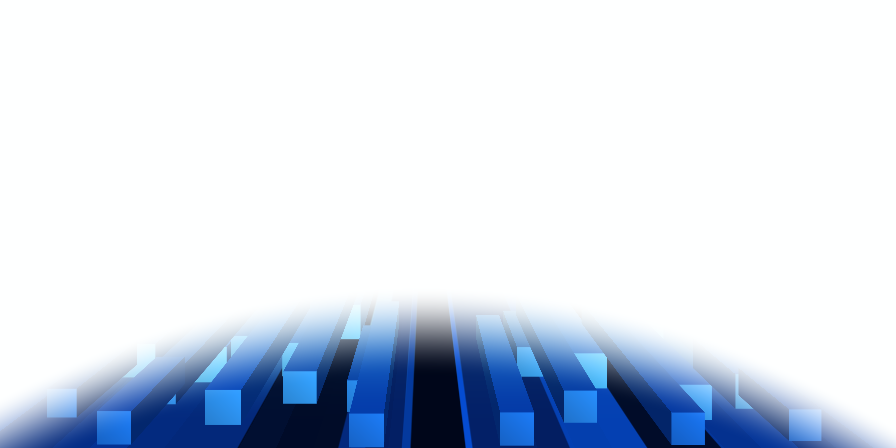
Reproduce this background procedurally as a Shadertoy shader.

```glsl
const vec2 VANISH = vec2(0.95, 0.75);
const vec3 PAPER = vec3(0.995, 1.0, 1.0);
const vec3 BLACK_BLUE = vec3(0.0, 0.025, 0.10);
const vec3 NAVY = vec3(0.01, 0.10, 0.34);
const vec3 ROYAL = vec3(0.02, 0.30, 0.82);
const vec3 CYAN = vec3(0.30, 0.78, 1.0);

float hash(vec2 p) {
    return fract(sin(dot(p, vec2(127.1, 311.7))) * 43758.5453);
}

float band(float x, float from, float to, float soft) {
    return smoothstep(from - soft, from + soft, x)
         * (1.0 - smoothstep(to - soft, to + soft, x));
}

// Long lanes that converge on the vanishing point
vec3 laneColor(vec2 p, float pixel) {
    float depth = max(VANISH.y - p.y, 0.1);
    float slope = (p.x - VANISH.x) / depth;
    float soft = pixel / depth;
    float tone = hash(vec2(floor(slope * 9.0), 4.0));
    float haze = smoothstep(0.06, 0.32, p.y);

    vec3 color = mix(NAVY, ROYAL, 0.25 + 0.55 * tone);
    color = mix(color, CYAN, 0.65 * haze);
    color = mix(color, BLACK_BLUE, 0.85 * band(slope, -0.56, -0.26, soft));
    color = mix(color, NAVY, 0.85 * band(slope, -0.18, -0.07, soft));
    color = mix(color, ROYAL * 0.75, band(slope, -0.07, -0.045, soft));
    color = mix(color, BLACK_BLUE, band(slope, -0.045, 0.12, soft));
    color = mix(color, ROYAL, band(slope, 0.12, 0.14, soft));
    color = mix(color, NAVY, 0.8 * band(slope, 0.14, 0.43, soft));
    color = mix(color, ROYAL * 0.9, 0.8 * band(slope, 0.43, 0.66, soft));
    return mix(color, BLACK_BLUE, 0.85 * band(slope, 0.66, 0.88, soft));
}

// A square-ended beam, swept from its front face toward the vanishing point
vec3 drawBeam(vec3 under, vec2 p, vec2 center, vec2 halfSize,
              float reach, float tone, float pixel) {
    vec2 ray = p - VANISH;
    ray.x = abs(ray.x) < 1e-4 ? 1e-4 : ray.x;
    ray.y = min(ray.y, -1e-4);
    vec2 a = (center - halfSize - VANISH) / ray;
    vec2 b = (center + halfSize - VANISH) / ray;
    vec2 entry = min(a, b);
    vec2 leave = max(a, b);
    float near = max(entry.x, entry.y);
    float far = min(leave.x, leave.y);
    float scale = length(ray) / pixel;

    float body = clamp((far - max(near, 1.0)) * scale + 0.5, 0.0, 1.0);
    body *= clamp((reach - near) * scale + 0.5, 0.0, 1.0);
    float front = clamp((1.0 - near) * scale + 0.5, 0.0, 1.0);

    // Faces turn paler with height, walls stay deep
    float haze = clamp(center.y / 0.26, 0.0, 1.0);
    vec3 face = mix(ROYAL, CYAN, clamp(haze + 0.35 * (tone - 0.4), 0.0, 1.0));
    vec2 local = (p - center) / halfSize;
    face *= 1.0 + 0.06 * (local.x + local.y);
    vec3 topWall = mix(NAVY, ROYAL, 0.3 + 0.5 * tone);
    topWall = mix(topWall, CYAN, 0.5 * smoothstep(0.08, 0.32, p.y));
    vec3 wall = entry.y > entry.x ? topWall : topWall * 0.65;
    return mix(under, mix(wall, face, front), body);
}

// Rows of scattered beams, drawn from the far row to the near one
vec3 drawBeams(vec3 color, vec2 p, float pixel) {
    for (int row = 0; row < 4; row++) {
        float nearness = float(row) / 3.0;
        for (int column = -5; column <= 5; column++) {
            vec2 id = vec2(column, row);
            float jitter = hash(id + 11.3) - 0.5;
            float lift = hash(id + 23.7) - 0.5;
            float tone = hash(id + 37.1);
            float x = (float(column) + 0.6 * jitter) * mix(0.10, 0.18, nearness);
            if (hash(id + 5.9) < 0.42 || abs(x) < 0.12) continue;
            vec2 center = vec2(VANISH.x + x, mix(0.28, 0.03, nearness) + 0.05 * lift);
            vec2 halfSize = vec2(0.037, 0.036) * mix(0.85, 1.1, tone);
            float reach = 1.15 + 0.6 * hash(id + 51.2);
            color = drawBeam(color, p, center, halfSize, reach, tone, pixel);
        }
    }
    return color;
}

// Soft dome that dissolves the scene into the paper
float domeMask(vec2 p) {
    float offset = p.x - 0.94;
    return 1.0 - smoothstep(0.16, 0.36, p.y + 0.28 * offset * offset);
}

void mainImage(out vec4 fragColor, in vec2 fragCoord) {
    float pixel = 1.0 / iResolution.y;
    vec2 p = fragCoord * pixel;
    p.x *= 2.0 * iResolution.y / iResolution.x;

    vec3 scene = drawBeams(laneColor(p, pixel), p, pixel);
    fragColor = vec4(mix(PAPER, scene, domeMask(p)), 1.0);
}
```
